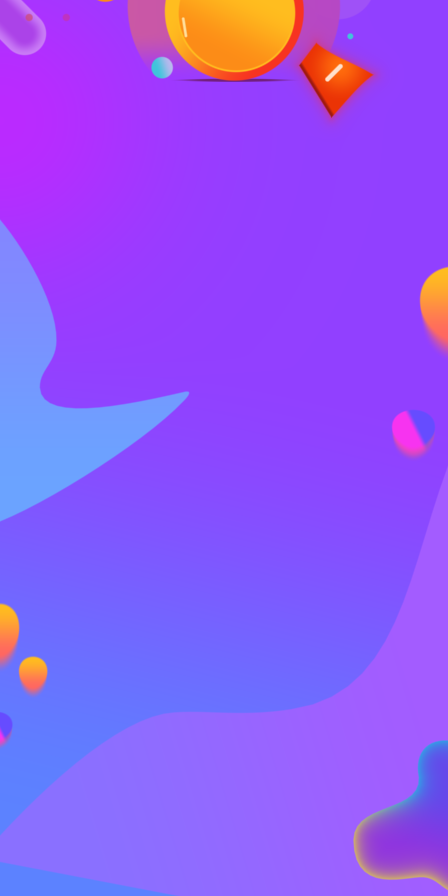
Give the GLSL for this background, as a WebGL 2 fragment shader.

```glsl
#version 300 es
precision highp float;
uniform vec2 u_resolution;
out vec4 fragColor;

const vec3 YELLOW = vec3(1, 0.74, 0.12);
const vec3 ORANGE = vec3(0.99, 0.55, 0.09);
const vec3 CYAN = vec3(0.25, 0.77, 0.86);

vec2 p, pen;
vec3 col;
float px, dist, side;

void paint(vec3 c, float a) { col = mix(col, c, a); }
float cover(float d, float soft) { return 1.0 - smoothstep(-soft, soft, d); }
float disc(float x, float y, float r) { return cover(distance(p, vec2(x, y)) - r, px); }

float segment(vec2 a, vec2 b) {
  vec2 v = b - a;
  return length(p - a - v * clamp(dot(p - a, v) / dot(v, v), 0.0, 1.0));
}

// Outline pen: tracks the nearest distance and the even-odd side
void start(float x, float y) { pen = vec2(x, y); dist = 1e3; side = 1.0; }

void line(float x, float y) {
  vec2 a = pen, b = vec2(x, y);
  dist = min(dist, segment(a, b));
  if ((a.y > p.y) != (b.y > p.y) && p.x < a.x + (b.x - a.x) * (p.y - a.y) / (b.y - a.y)) side = -side;
  pen = b;
}

void curve(float bx, float by, float cx, float cy, float x, float y) {
  vec2 a = pen, b = vec2(bx, by), c = vec2(cx, cy), d = vec2(x, y);
  for (int i = 1; i <= 14; i++) {
    float t = float(i) / 14.0;
    vec2 m = mix(b, c, t);
    vec2 v = mix(mix(mix(a, b, t), m, t), mix(m, mix(c, d, t), t), t);
    line(v.x, v.y);
  }
}

float wing() {
  start(0., 49.);
  curve(5.5, 55.5, 12.8, 68., 12.6, 76.);
  curve(12.6, 81., 8.8, 82.5, 8.9, 86.5);
  curve(9.2, 94., 26., 91., 41., 87.5);
  curve(43., 87., 42.2, 88.3, 41., 89.5);
  curve(33., 98., 12., 111.5, 0., 116.4);
  line(-9., 116.); line(-9., 49.); line(0., 49.);
  return dist * side;
}

float hill() {
  start(100., 104.);
  curve(91., 128., 89., 155., 65., 158.3);
  curve(54., 160., 47., 158.5, 39., 159.);
  curve(28., 159.5, 12., 173.5, 0., 186.5);
  line(-5., 190.); line(0., 192.4); line(45., 201.);
  line(110., 210.); line(110., 104.); line(100., 104.);
  return dist * side;
}

float blob() {
  start(100., 165.3);
  curve(95., 165., 92.5, 168.5, 93.5, 173.5);
  curve(94., 181.5, 79., 179., 78.9, 187.5);
  curve(79., 200., 91., 195.5, 94.5, 195.8);
  curve(97., 196., 98., 197.5, 100., 198.7);
  line(110., 199.); line(110., 165.); line(100., 165.3);
  return dist * side;
}

float cone() {
  start(70.6, 9.6);
  curve(74., 12.5, 79., 14., 83.3, 16.7);
  curve(80., 19., 77., 23., 74., 26.2);
  line(66.8, 14.6); line(70.6, 9.6);
  return dist * side;
}

// Egg with a crisp top and a blurred lower end; q is the local position
float egg(vec2 c, vec2 r, out vec2 q) {
  q = (p - c) / r;
  float d = length(vec2(q.x / (1.0 - 0.2 * clamp(q.y, -1.0, 1.5)), q.y)) - 1.0;
  return cover(d * r.x, px + 0.3 * r.x * smoothstep(0.0, 1.0, q.y));
}

void main() {
  // The canvas is 100 units wide, y grows downward
  px = 100.0 / u_resolution.x;
  p = vec2(gl_FragCoord.x, u_resolution.y - gl_FragCoord.y) * px;

  // Violet to blue ground with a magenta glow
  vec2 q = p - vec2(0, 27);
  col = mix(vec3(0.57, 0.25, 1), vec3(0.36, 0.51, 1), smoothstep(75.0, 195.0, p.y - 0.25 * p.x + 10.0));
  paint(vec3(0.74, 0.16, 1), 0.95 * exp(-dot(q, q) / 1300.0));

  // Large flat waves
  paint(mix(vec3(0.51, 0.53, 1), vec3(0.42, 0.64, 1), smoothstep(50.0, 112.0, p.y)), cover(wing(), px));
  float t = smoothstep(0.0, 100.0, p.x + 45.0 - 0.3 * p.y);
  paint(mix(vec3(0.54, 0.44, 1), vec3(0.64, 0.36, 1), t), cover(hill(), px));

  // Halos
  paint(vec3(0.66, 0.36, 0.95), 0.6 * disc(75.5, -4., 8.3));
  vec3 halo = mix(vec3(0.8, 0.35, 0.63), vec3(0.72, 0.28, 0.76), smoothstep(28.0, 76.0, p.x));
  paint(halo, 0.95 * disc(52.2, 1.3, 23.7) * (1.0 - smoothstep(7.0, 18.0, p.y)));

  // Coin: shadow, rim, face and glint
  q = (p - vec2(52.5, 17.9)) / vec2(10.8, 0.35);
  paint(vec3(0.42, 0.1, 0.4), 0.85 * cover(length(q) - 1.0, 0.4));
  q = p - vec2(52.7, 2.9);
  t = smoothstep(-14.0, 13.0, q.x + 0.6 * q.y);
  paint(mix(YELLOW, vec3(0.97, 0.2, 0.13), t), disc(52.3, 2.5, 15.5));
  paint(YELLOW, disc(52.7, 2.9, 13.2));
  paint(mix(YELLOW, ORANGE, smoothstep(-6.0, 11.0, q.y - 0.5 * q.x)), disc(52.7, 2.9, 12.8));
  paint(vec3(1, 0.93, 0.7), 0.85 * cover(segment(vec2(40.9, 4.2), vec2(41.5, 8)) - 0.3, px));

  // Red cone: glow, dark side and glint
  float d = cone();
  paint(vec3(0.9, 0.2, 0.35), 0.5 * exp(-max(d, 0.0) / 1.1));
  vec3 skin = mix(vec3(1, 0.42, 0.05), vec3(0.92, 0.2, 0.02), smoothstep(0.0, 8.0, distance(p, vec2(76, 15))));
  skin = mix(skin, vec3(0.62, 0.1, 0.06), cover(segment(vec2(66.8, 14.6), vec2(74, 26.2)) - 0.7, 0.4));
  paint(skin, cover(d, px));
  paint(vec3(1, 0.88, 0.8), cover(segment(vec2(73.1, 17.7), vec2(76, 14.8)) - 0.5, px));

  // Glassy capsule, small balls and dots
  d = segment(vec2(-3, -1), vec2(5.5, 7.5)) - 4.8;
  paint(mix(vec3(0.67, 0.27, 0.9), vec3(0.8, 0.52, 0.96), smoothstep(-3.2, 0.0, d)), 0.9 * cover(d, px));
  t = smoothstep(-1.5, 2.2, p.x - 36.2 - 0.3 * (p.y - 15.1));
  paint(mix(CYAN, vec3(0.72, 0.72, 0.93), t), disc(36.2, 15.1, 2.4));
  paint(CYAN, disc(78.2, 8.1, 0.65));
  paint(vec3(0.8, 0.3, 0.5), 0.8 * disc(6.5, 3.9, 0.8));
  paint(vec3(0.78, 0.2, 0.65), 0.7 * disc(14.8, 3.9, 0.8));
  paint(ORANGE, disc(23.5, -3.7, 4.1));

  // Orange eggs
  vec4 eggs[3] = vec4[3](vec4(101.5, 68.8, 7.6, 9.3), vec4(0, 141.4, 4.2, 6.6), vec4(7.4, 150.6, 3.1, 4));
  for (int i = 0; i < 3; i++) {
    float a = egg(eggs[i].xy, eggs[i].zw, q);
    paint(mix(YELLOW, vec3(1, 0.4, 0.38), smoothstep(-1.0, 0.8, q.y)), a);
  }

  // Magenta drops over a warm glow
  for (int i = 0; i < 2; i++) {
    vec3 o = i == 0 ? vec3(92.3, 96.2, 4.7) : vec3(-0.8, 162.4, 3.5);
    float a = egg(o.xy + vec2(0, 0.15 * o.z), o.zz, q);
    paint(vec3(0.9, 0.35, 0.5), 0.85 * a * smoothstep(-0.3, 0.4, q.y));
    a = egg(o.xy, o.zz, q);
    paint(mix(vec3(0.97, 0.2, 0.94), vec3(0.4, 0.3, 1), smoothstep(0.0, 0.35, q.x - 0.5 * q.y)), a);
  }

  // Liquid blob: violet core, cyan and golden rim
  d = blob();
  t = smoothstep(174.0, 191.0, p.y - 0.3 * p.x + 27.0);
  vec3 edge = mix(vec3(0.2, 0.62, 0.9), vec3(0.82, 0.7, 0.4), t);
  vec3 core = mix(vec3(0.4, 0.27, 0.92), vec3(0.56, 0.2, 0.88), t);
  paint(mix(core, edge, exp(min(d, 0.0) / 1.9)), cover(d, px));

  fragColor = vec4(col, 1);
}
```
